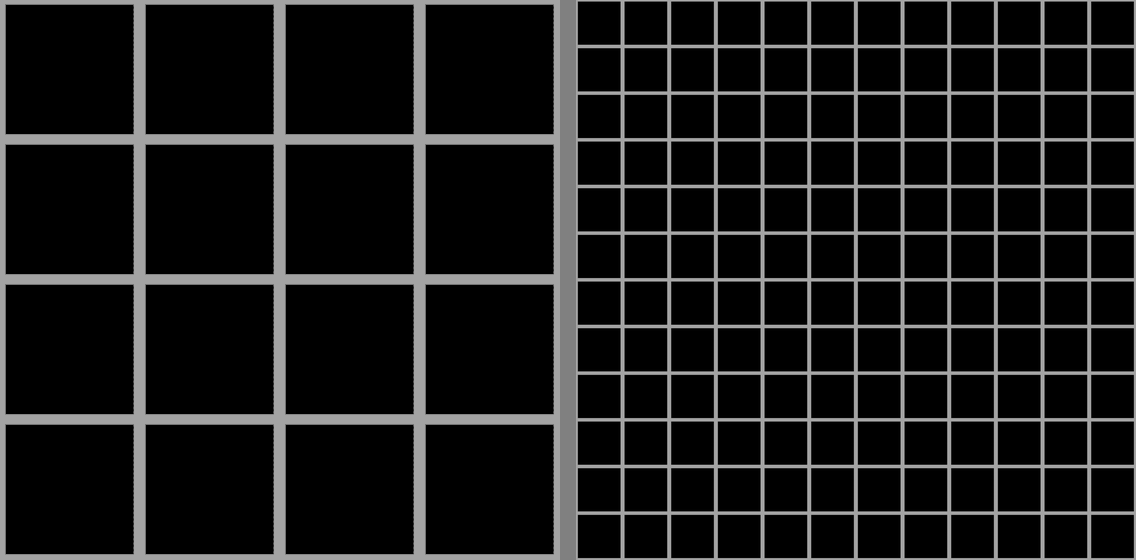
Left: one tile. Right: repeated 3 by 3.
This pattern is drawn by a Shadertoy shader. Its source:

```glsl
const float REPEATS = 4.0;                     // cells across and down
const vec2  BAR_WIDTH = vec2(0.0216, 0.0189);  // upright bars, level bars
const vec2  BAR_SHIFT = vec2(-0.0006, 0.001);  // offset of bar centres
const float EDGE_SOFTNESS = 0.002;             // full width of the edge blend
const float RIPPLE_COUNT = 128.0;              // whole waves, so it tiles
const float RIPPLE_DEPTH = 0.0003;
const vec3  CELL_COLOUR = vec3(0.0);
const vec3  BAR_COLOUR = vec3(0.64);
const float TAU = 6.28318;

// Signed offset from the nearest bar centre on each axis
vec2 barOffset(vec2 uv) {
    return (fract((uv - BAR_SHIFT) * REPEATS + 0.5) - 0.5) / REPEATS;
}

void mainImage(out vec4 fragColor, in vec2 fragCoord) {
    vec2 uv = fragCoord / iResolution.xy;
    vec2 offset = barOffset(uv);
    vec2 edgeDistance = abs(offset) - 0.5 * BAR_WIDTH;

    // Fine serration along the left side of the upright bars
    float ripple = RIPPLE_DEPTH * sin(TAU * RIPPLE_COUNT * uv.y);
    edgeDistance.x += ripple * step(offset.x, 0.0);

    // Union of both bar directions, blended over at least one pixel
    float latticeDistance = min(edgeDistance.x, edgeDistance.y);
    float blend = max(EDGE_SOFTNESS, 1.0 / min(iResolution.x, iResolution.y));
    float coverage = clamp(0.5 - latticeDistance / blend, 0.0, 1.0);

    fragColor = vec4(mix(CELL_COLOUR, BAR_COLOUR, coverage), 1.0);
}
```
